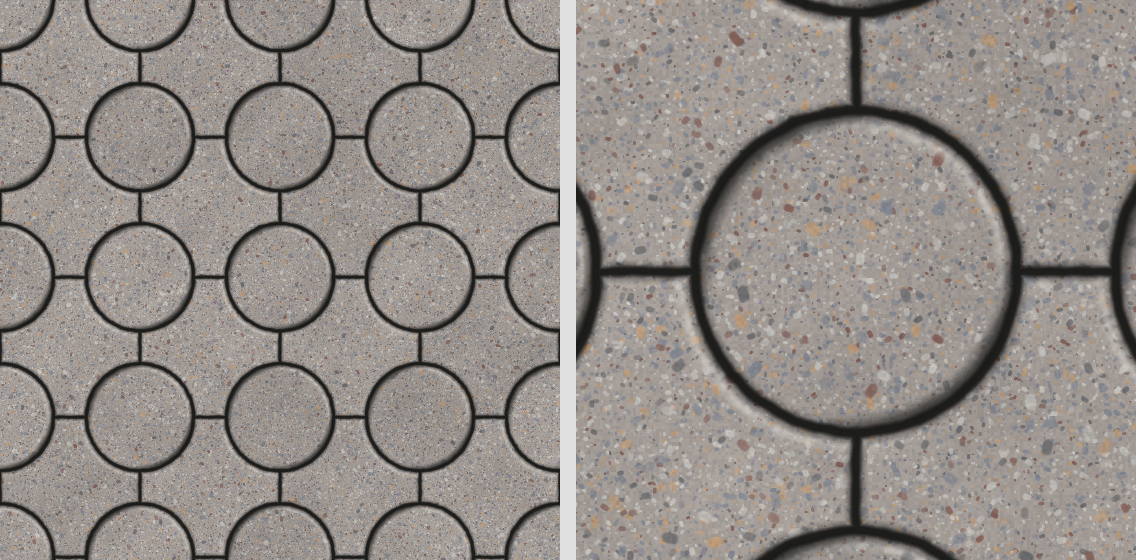
Left, the full canvas; right, a detail of the centre.
Give the GLSL for this texture, as a three.js fragment shader.

```glsl
// Concrete paving: round discs set between four-pointed concave slabs, 4 by 4 repeats.
// Distances to the disc rim and straight joints give grooves and bevels;
// layers of cellular noise scatter coloured stone chips over each slab.
varying vec2 vUv;

const float REPEATS = 4.0;
const float DISC_RADIUS = 0.383;   // lengths are in units of one repeat
const float GROOVE_HALF = 0.0125;
const float SOFT = 0.007;

const vec3 CEMENT = vec3(0.625, 0.597, 0.578);
const vec3 GROOVE = vec3(0.10, 0.10, 0.092);
const vec3 BEVEL_LIGHT = vec3(0.80, 0.785, 0.76);
const vec3 BEVEL_DARK = vec3(0.25, 0.245, 0.235);

float hash(vec2 cell, float seed) {
  vec3 v = fract(cell.xyx * vec3(0.1031, 0.1030, 0.0973) + seed * 0.137);
  v += dot(v, v.yzx + 33.33);
  return fract((v.x + v.y) * v.z);
}

// Layered sines that close over the whole canvas
float waves(vec2 p, float phase) {
  vec2 a = p * 6.28318 / REPEATS;
  return (sin(a.x * 5.0 + 2.0 * sin(a.y * 3.0 + phase))
        + sin(a.y * 7.0 + 2.0 * sin(a.x * 4.0 - phase))
        + 0.6 * sin(a.x * 13.0 - a.y * 11.0 + phase)) / 2.6;
}

vec3 chipColour(float pick) {
  if (pick < 0.34) return vec3(0.49, 0.51, 0.55);   // blue grey
  if (pick < 0.67) return vec3(0.75, 0.74, 0.72);   // pale quartz
  if (pick < 0.79) return vec3(0.73, 0.59, 0.45);   // ochre
  if (pick < 0.88) return vec3(0.49, 0.36, 0.33);   // rust
  return vec3(0.40, 0.40, 0.41);                    // dark grey
}

// Irregular elongated chips, one candidate per noise cell
vec3 addChips(vec3 base, vec2 p, float scale, float density, float seed) {
  vec2 g = p * scale;
  vec3 col = base;
  for (int j = -1; j <= 1; j++) {
    for (int i = -1; i <= 1; i++) {
      vec2 cell = floor(g) + vec2(float(i), float(j));
      vec2 id = mod(cell, scale * REPEATS);
      vec2 centre = cell + 0.15 + 0.7 * vec2(hash(id, seed), hash(id, seed + 1.0));
      float angle = 6.28318 * hash(id, seed + 2.0);
      vec2 axis = vec2(cos(angle), sin(angle));
      vec2 o = g - centre;
      vec2 r = abs(vec2(dot(o, axis), dot(o, vec2(-axis.y, axis.x)) * 1.5));
      float shape = mix(length(r), max(r.x, r.y), 0.4);
      float size = mix(0.2, 0.52, pow(hash(id, seed + 3.0), 2.0));
      float mask = 1.0 - smoothstep(0.65, 1.1, shape / size);
      mask *= step(hash(id, seed + 4.0), density);
      float strength = mix(0.45, 0.95, hash(id, seed + 5.0));
      col = mix(col, chipColour(hash(id, seed + 6.0)), mask * strength);
    }
  }
  return col;
}

float ridge(float d, float centre, float width) {
  float t = (d - centre) / width;
  return exp(-t * t);
}

void main() {
  vec2 p = vUv * REPEATS - vec2(0.0, 0.02);
  vec2 q = fract(p + 0.5) - 0.5;
  vec2 dir = q / max(length(q), 0.001);

  // Rim and joints, slightly worn
  float wear = 0.0025 * waves(p * 5.0, 1.3);
  float rim = length(q) - DISC_RADIUS + wear;
  float isDisc = step(rim, 0.0);
  vec2 line = abs(q + wear);
  float straight = min(line.x, line.y);
  float joint = mix(min(rim, straight + 0.001), -rim, isDisc);

  // Each piece gets its own tone and mottling
  vec2 piece = mod(mix(floor(p), floor(p + 0.5) + 19.0, isDisc), vec2(REPEATS))
             + 19.0 * isDisc;
  float tone = 1.0 + 0.07 * (hash(piece, 3.0) - 0.5);
  tone += 0.035 * waves(p, 6.28318 * hash(piece, 8.0));

  // Aggregate surface
  vec3 col = addChips(CEMENT, p, 64.0, 0.75, 11.0);
  col = addChips(col, p, 38.0, 0.65, 29.0);
  col = addChips(col, p, 23.0, 0.42, 47.0);
  vec2 grain = mod(floor(p * 128.0), 128.0 * REPEATS);
  col *= tone * (1.0 + 0.09 * (hash(grain, 5.0) - 0.5));

  // Shaded crescents on the disc, upper left and lower right
  float diagonal = dot(dir, vec2(-0.7071, 0.7071));
  float crescent = isDisc * smoothstep(0.45, 1.0, abs(diagonal));
  float band = 1.0 - smoothstep(0.02, 0.055, joint);
  col = mix(col, BEVEL_DARK, 0.75 * crescent * band);

  // Lit bevels: disc edge at upper right, slab edge at lower left
  float facing = dot(dir, vec2(0.7071)) * mix(-1.0, 1.0, isDisc);
  float chipped = 0.6 + 0.4 * waves(p * 9.0, 4.0);
  float lit = smoothstep(0.25, 0.95, facing) * ridge(abs(rim), 0.036, 0.013);
  float lowerLip = (1.0 - isDisc) * step(q.y, 0.0) * ridge(line.y, 0.027, 0.009);
  col = mix(col, BEVEL_LIGHT, chipped * (0.85 * lit + 0.3 * lowerLip));

  // Soft dirt beside the joints, then the dark groove itself
  col *= 1.0 - 0.32 * (1.0 - smoothstep(0.01, 0.035, joint));
  float groove = 1.0 - smoothstep(GROOVE_HALF - SOFT, GROOVE_HALF + SOFT, joint);
  col = mix(col, GROOVE, 0.96 * groove);

  gl_FragColor = vec4(col, 1.0);
}
```
